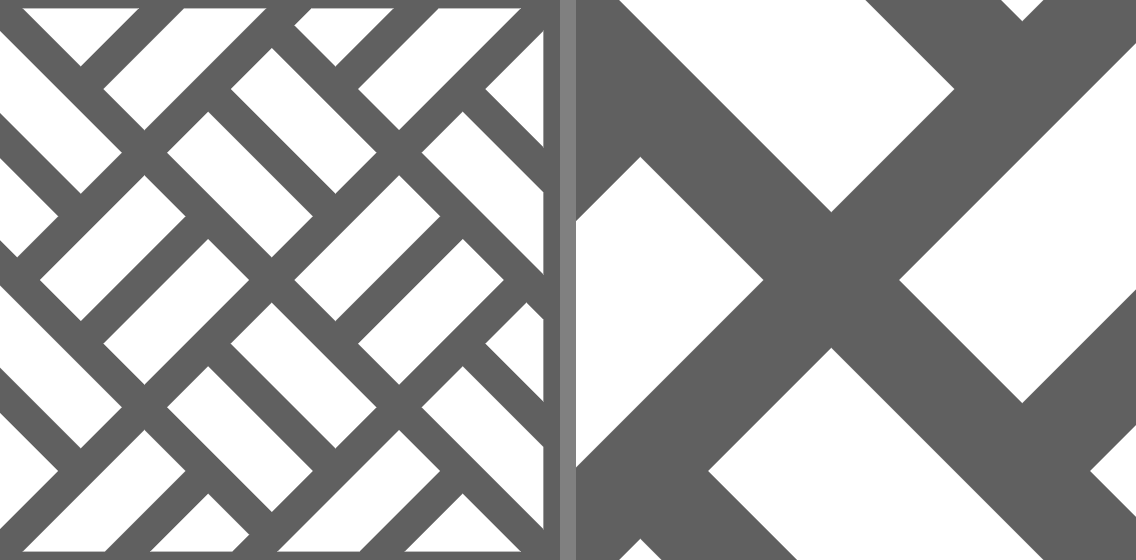
Left: the whole. Right: its middle third, enlarged.
Reproduce this pattern procedurally as a WebGL 1 fragment shader.

```glsl
precision highp float;

uniform vec2 u_resolution;

const vec3 GROUT = vec3(0.376);
const vec3 TILE = vec3(1.0);
const vec2 CENTRE = vec2(0.4853, 0.5);
const float PERIOD = 0.4547;      // repeat size as a share of the canvas
const float HALF_LINE = 0.0888;   // half line width, in block sides
const float FRAME = 1.0666;       // frame distance from the centre, in periods

// Turns by 45 degrees so that each block is a unit square.
vec2 toDiagonal(vec2 p) {
  return vec2(p.x + p.y, p.y - p.x);
}

vec2 fromDiagonal(vec2 d) {
  return 0.5 * vec2(d.x - d.y, d.x + d.y);
}

// Two parallel bars in a unit block; x runs along them, y across.
// A non-zero component of open removes the block side facing that way.
float barPair(vec2 q, vec2 open, float halfLine) {
  vec2 side = mix(0.5 - abs(q), 0.5 + q * open, abs(open));
  return min(min(side.x, side.y), abs(q.y)) - halfLine;
}

// Signed distance of the basket weave, positive inside the bars.
float basketWeave(vec2 p, float halfLine) {
  // Rim blocks also own the strip beyond their centre line.
  vec2 cell = floor(toDiagonal(clamp(p, -0.999, 0.999)));
  vec2 middle = cell + 0.5;
  vec2 q = toDiagonal(p) - middle;

  vec2 c = fromDiagonal(middle);
  vec2 outward = sign(c) * step(0.75, abs(c));
  vec2 open = toDiagonal(outward);

  // Neighbouring blocks alternate direction.
  if (mod(cell.x + cell.y, 2.0) < 0.5) {
    q = q.yx;
    open = open.yx;
  }

  // One rim block on each edge keeps its short bar closed.
  float turn = outward.x * c.y - outward.y * c.x;
  if (turn < -0.1) open.y = 0.0;

  return barPair(q, open, halfLine) * 0.7071;
}

// Frame on the top, bottom and right; the left side stays open.
float frameInset(vec2 p, float extent) {
  return extent - max(p.x, abs(p.y));
}

float coverage(float d, float pixel) {
  return clamp(d / pixel + 0.5, 0.0, 1.0);
}

void main() {
  vec2 p = (gl_FragCoord.xy / u_resolution - CENTRE) / PERIOD;
  float pixel = 1.0 / (PERIOD * min(u_resolution.x, u_resolution.y));

  float d = min(basketWeave(p, HALF_LINE), frameInset(p, FRAME));
  gl_FragColor = vec4(mix(GROUT, TILE, coverage(d, pixel)), 1.0);
}
```
